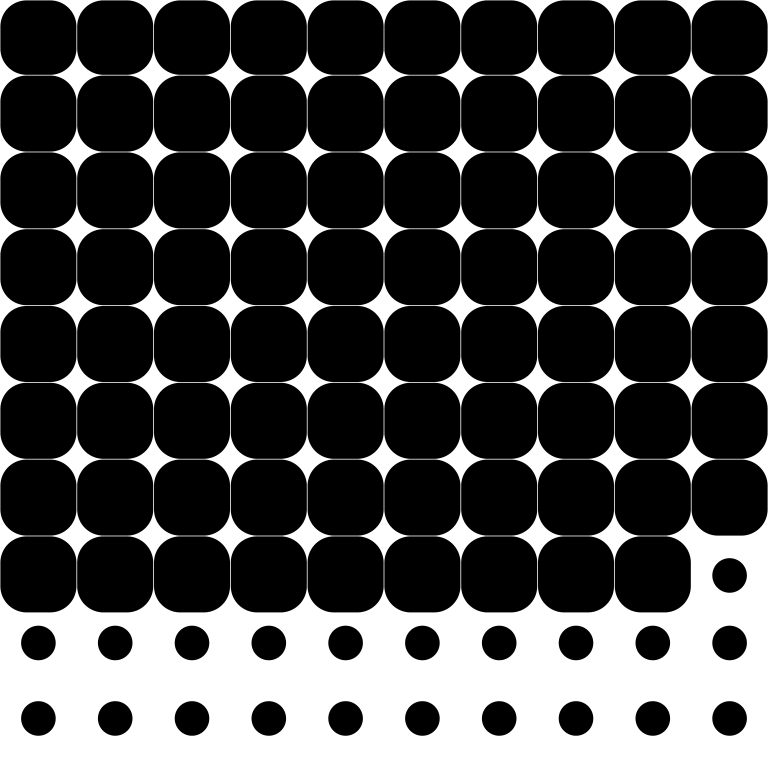
Give the GLSL for this pattern, as a WebGL 1 fragment shader.

```glsl
precision highp float;
// Grid of black rounded tiles on white, with the unfilled cells shown as small dots.

uniform vec2 u_resolution;

const float COLUMNS = 10.0;
const float FILLED_CELLS = 79.0;
const float ROW_SHIFT = 0.0021;      // tile rows sit slightly above the even grid
const float GAP = 0.001;             // hairline between neighbouring tiles
const float CORNER_RADIUS = 0.0342;
const float DOT_RADIUS = 0.0225;
const float PARTIAL_ROW = 7.0;       // row holding both tiles and a dot
const float PARTIAL_DOT_Y = 0.7493;
const float FIRST_DOT_Y = 0.8372;
const float DOT_PITCH = 0.0983;
const int SAMPLES = 4;               // samples per pixel side
const vec3 INK = vec3(0.0);
const vec3 PAPER = vec3(1.0);

float roundedBox(vec2 p, vec2 halfSize, float radius) {
  vec2 q = abs(p) - halfSize + radius;
  return length(max(q, 0.0)) + min(max(q.x, q.y), 0.0) - radius;
}

// Signed distance to the shape in the cell under p (y runs downward)
float patternDistance(vec2 p) {
  float size = 1.0 / COLUMNS;
  float column = floor(p.x * COLUMNS);
  float row = floor((p.y + ROW_SHIFT) * COLUMNS);
  float centerX = (column + 0.5) * size;

  // Tiles fill the cells in reading order
  if (row * COLUMNS + column < FILLED_CELLS) {
    float top = max(row * size - ROW_SHIFT, 0.0);
    float bottom = (row + 1.0) * size - ROW_SHIFT;
    vec2 center = vec2(centerX, 0.5 * (top + bottom));
    vec2 halfSize = 0.5 * (vec2(size, bottom - top) - GAP);
    return roundedBox(p - center, halfSize, CORNER_RADIUS);
  }

  // Dots mark the remaining cells
  float dotY = FIRST_DOT_Y + (row - PARTIAL_ROW - 1.0) * DOT_PITCH;
  if (row < PARTIAL_ROW + 0.5) dotY = PARTIAL_DOT_Y;
  return length(p - vec2(centerX, dotY)) - DOT_RADIUS;
}

void main() {
  float sampleCount = float(SAMPLES);
  float sampleScale = sampleCount * min(u_resolution.x, u_resolution.y);
  float coverage = 0.0;

  // Supersampling keeps the hairlines even
  for (int j = 0; j < SAMPLES; j++) {
    for (int i = 0; i < SAMPLES; i++) {
      vec2 offset = (vec2(float(i), float(j)) + 0.5) / sampleCount - 0.5;
      vec2 p = (gl_FragCoord.xy + offset) / u_resolution;
      p.y = 1.0 - p.y;
      coverage += clamp(0.5 - patternDistance(p) * sampleScale, 0.0, 1.0);
    }
  }
  coverage /= sampleCount * sampleCount;
  gl_FragColor = vec4(mix(PAPER, INK, coverage), 1.0);
}
```
